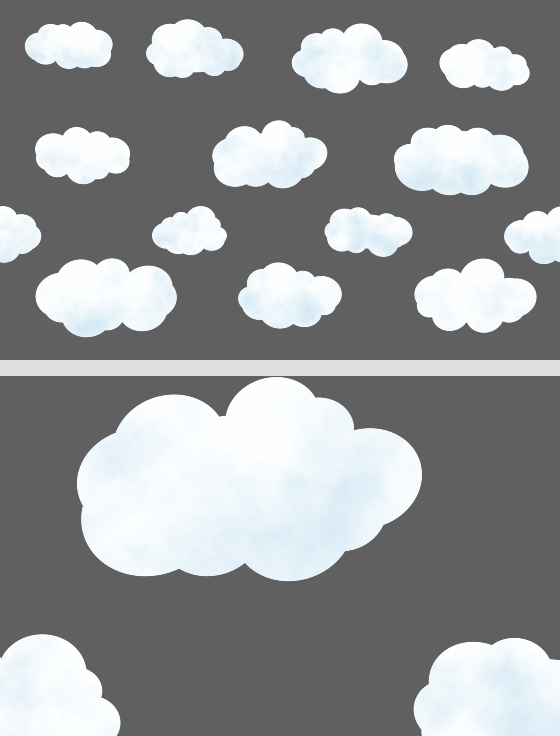
Top: the whole. Bottom: its middle third, enlarged.
A Shadertoy shader for this pattern:

```glsl
// Soft watercolour clouds drifting in rows over flat grey, as a seamless tile.
// Four staggered, wrapped rows hold thirteen clouds; each is a ring of
// rounded lobes around a core, tinted by a pale blue wash of layered noise.

vec2 hash2(vec2 p) {
    vec3 v = fract(p.xyx * vec3(.1031, .1030, .0973));
    v += dot(v, v.yzx + 33.33);
    return fract((v.xx + v.yz) * v.zy);
}

float valueNoise(vec2 p) {
    vec2 cell = floor(p), f = fract(p);
    f = f * f * (3. - 2. * f);
    float low = mix(hash2(cell).x, hash2(cell + vec2(1, 0)).x, f.x);
    float high = mix(hash2(cell + vec2(0, 1)).x, hash2(cell + vec2(1, 1)).x, f.x);
    return mix(low, high, f.y);
}

float layeredNoise(vec2 p) {
    float sum = 0., weight = .5;
    for (int octave = 0; octave < 6; octave++) {
        sum += weight * valueNoise(p);
        p = mat2(1.6, 1.2, -1.2, 1.6) * p + 17.3;
        weight *= .6;
    }
    return sum;
}

float ellipseDistance(vec2 p, vec2 radii) {
    return (length(p / radii) - 1.) * min(radii.x, radii.y);
}

// Signed distance to a cloud about two units wide, domed above, flatter below
float cloudDistance(vec2 p, float seed) {
    vec2 style = hash2(vec2(seed, 71.));
    p.x -= (style.x - .5) * .2 * p.y;
    float dome = mix(.06, .2, style.y);
    float d = ellipseDistance(p, vec2(.74, .38));
    for (float i = 0.; i < 9.; i++) {
        vec2 rnd = hash2(vec2(i + 3., seed));
        float angle = 6.28319 * (i + .55 * rnd.x + style.x) / 9.;
        float rise = max(sin(angle), 0.);
        vec2 center = vec2(.67 * cos(angle), .23 * sin(angle) + dome * rise * rise - .05);
        d = min(d, ellipseDistance(p - center, mix(.19, .35, rnd.y) * vec2(1.12, 1)));
    }
    return d;
}

// White paper with blue pooling in patches, mostly low in the cloud
vec3 cloudColor(vec2 p, float d, float seed) {
    vec2 rnd = hash2(vec2(seed, 29.));
    float wash = layeredNoise(p * 1.8 + rnd * 90.) - .34 * p.y + .16 * (rnd.x - .5);
    wash = smoothstep(.34, 1.24, wash) * mix(.75, 1., smoothstep(0., .14, -d));
    return mix(vec3(.994, .999, 1), vec3(.81, .9, .952), wash);
}

void mainImage(out vec4 fragColor, in vec2 fragCoord) {
    vec2 tile = vec2(iResolution.x / iResolution.y, 1);
    vec2 p = fragCoord / iResolution.y;
    float soft = .5 / iResolution.y;
    vec3 color = vec3(.377);

    // Per row, from the top: height, sideways shift and typical cloud size
    vec4 rowHeight = vec4(.88, .57, .35, .18);
    vec4 rowShift = vec4(.44, .44, .01, .55);
    vec4 rowSize = vec4(.138, .167, .114, .168);

    for (int row = 0; row < 4; row++) {
        float count = row == 0 ? 4. : 3.;
        for (float column = 0.; column < count; column++) {
            float seed = float(row) * 5. + column + 11.;
            vec2 jitter = (hash2(vec2(seed, 7.)) - .5) * vec2(.05, .02);
            vec2 center = vec2((column + rowShift[row]) / count, rowHeight[row]);
            if (row == 0) center.y -= .02 * column;

            // Offset wrapped to the nearest copy
            vec2 offset = p - jitter - tile * center;
            offset -= tile * round(offset / tile);

            float size = rowSize[row] * mix(.79, 1.21, fract(seed * .38));
            vec2 local = offset / size;
            if (dot(local, local) > 2.) continue;

            float d = cloudDistance(local, seed);
            float cover = 1. - smoothstep(-soft, soft, d * size);
            if (cover > 0.) color = mix(color, cloudColor(local, d, seed), cover);
        }
    }
    fragColor = vec4(color, 1);
}
```
